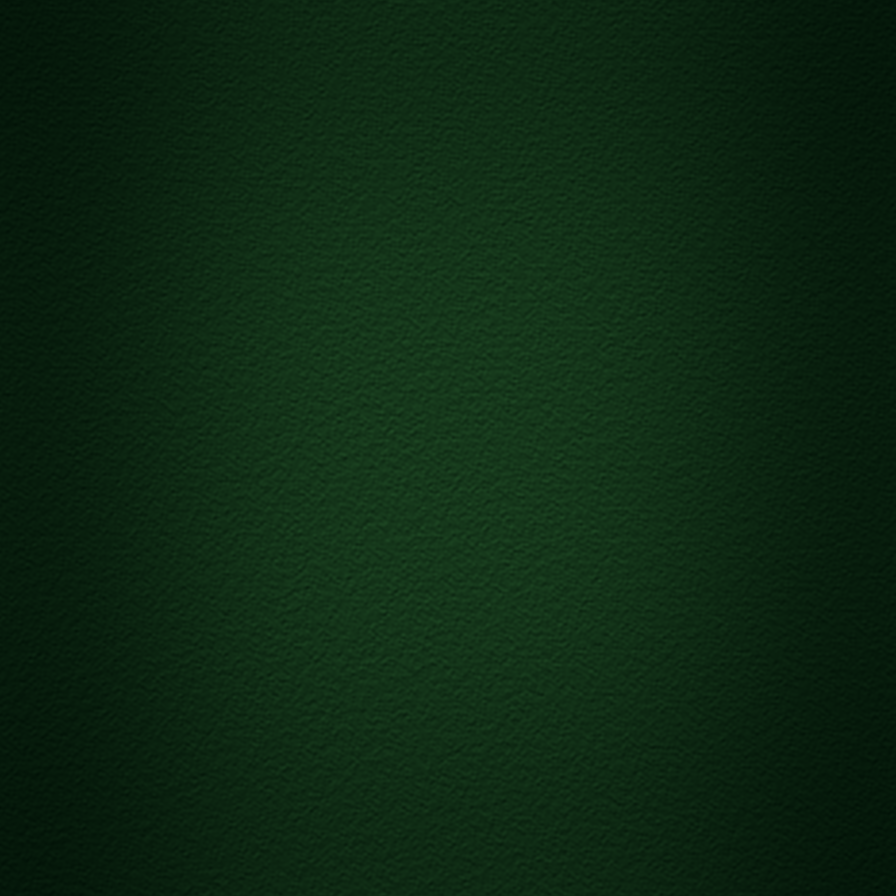
Give the GLSL for this texture, as a Shadertoy shader.

```glsl
// Dark green embossed paper, brightest in a soft upright oval at the centre.
// Wrapping noise on straight and diamond cells forms a fine relief lit from
// above, and periodic falloffs darken the borders so that the sheet tiles.

const float PI = 3.14159265;
const vec3 DEEP_GREEN = vec3(0.022, 0.100, 0.042);
const vec3 LIT_GREEN = vec3(0.085, 0.220, 0.106);
const vec2 LIGHT_STEP = vec2(-0.0005, 0.0017);
const float RELIEF_GAIN = 0.40;

float hash(vec2 cell, float seed) {
    return fract(sin(dot(cell, vec2(127.1, 311.7)) + seed * 74.7) * 43758.5453);
}

// Smooth blend of four corner values: lower pair, then upper pair
float blendCorners(vec4 corners, vec2 f) {
    f = f * f * (3.0 - 2.0 * f);
    vec2 sides = mix(corners.xz, corners.yw, f.x);
    return mix(sides.x, sides.y, f.y);
}

// Value noise that repeats after a whole number of cells
float straightNoise(vec2 uv, vec2 cells, float seed) {
    vec2 p = uv * cells;
    vec2 i = floor(p);
    vec4 corners = vec4(hash(mod(i, cells), seed),
                        hash(mod(i + vec2(1.0, 0.0), cells), seed),
                        hash(mod(i + vec2(0.0, 1.0), cells), seed),
                        hash(mod(i + vec2(1.0, 1.0), cells), seed));
    return blendCorners(corners, fract(p));
}

// Random value of a diamond corner, wrapped along the canvas axes
float diamondCorner(vec2 cell, vec2 cells, float seed) {
    return hash(mod(vec2(cell.x + cell.y, cell.x - cell.y), 2.0 * cells), seed);
}

// Value noise on diamonds that slope equally to both sides
float diamondNoise(vec2 uv, vec2 cells, float seed) {
    vec2 q = uv * cells;
    vec2 p = vec2(q.x + q.y, q.x - q.y);
    vec2 i = floor(p);
    vec4 corners = vec4(diamondCorner(i, cells, seed),
                        diamondCorner(i + vec2(1.0, 0.0), cells, seed),
                        diamondCorner(i + vec2(0.0, 1.0), cells, seed),
                        diamondCorner(i + vec2(1.0, 1.0), cells, seed));
    return blendCorners(corners, fract(p));
}

// Height of the paper: fine grains, barely wider than tall
float paperHeight(vec2 uv) {
    return 0.65 * diamondNoise(uv, vec2(173.0, 197.0), 1.0)
         + 0.50 * straightNoise(uv, vec2(233.0, 269.0), 2.0);
}

// Slope towards the light: positive on lit sides, negative in shade
float emboss(vec2 uv, vec2 lightStep) {
    return paperHeight(uv - lightStep) - paperHeight(uv + lightStep);
}

// Periodic falloff with a broad top: 0 at the borders, 1 in the middle
float falloff(float x) {
    float c = abs(cos(PI * x));
    return 1.0 - c * c * c;
}

// Overall brightness; the sides fall off more than top and bottom
float glow(vec2 uv) {
    float across = falloff(uv.x);
    float along = falloff(uv.y);
    return 0.091 + 0.072 * across + 0.018 * along + 0.037 * across * along;
}

// Green ramp addressed by the level of its green channel
vec3 greenRamp(float level) {
    float t = (level - DEEP_GREEN.g) / (LIT_GREEN.g - DEEP_GREEN.g);
    return max(mix(DEEP_GREEN, LIT_GREEN, t), 0.0);
}

void mainImage(out vec4 fragColor, in vec2 fragCoord) {
    vec2 uv = fragCoord / iResolution.xy;
    float relief = emboss(uv, LIGHT_STEP);
    float level = glow(uv) * (1.0 + RELIEF_GAIN * relief);
    fragColor = vec4(greenRamp(level), 1.0);
}
```
